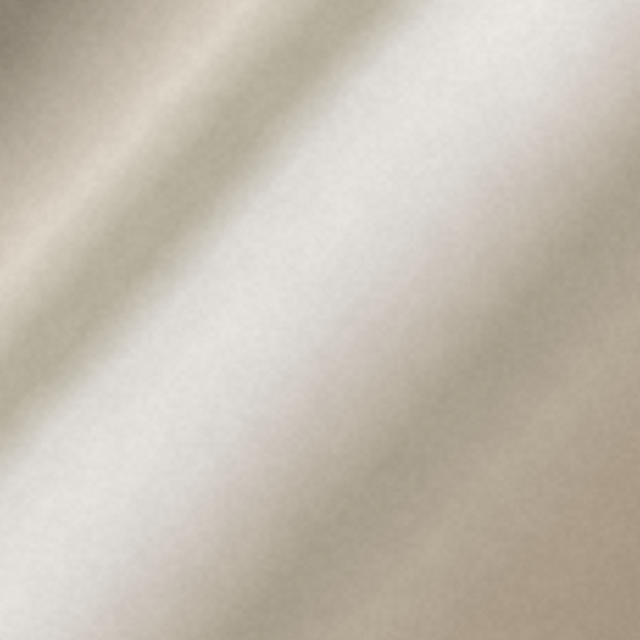
This texture is drawn by a WebGL 1 fragment shader. Its source:

```glsl
precision highp float;
// Soft diagonal folds of champagne satin with a broad pale sheen and fine grain.
uniform vec2 u_resolution;

const float FOLD_SLOPE = 1.12;
const float WARP_AMOUNT = 0.022;
const float RIPPLE_AMOUNT = 0.014;
const float GRAIN_AMOUNT = 0.034;
const float MOTTLE_AMOUNT = 0.022;

const vec3 WARM_SHADE = vec3(0.645, 0.588, 0.510);
const vec3 TAUPE = vec3(0.675, 0.622, 0.548);
const vec3 LOW_STREAK = vec3(0.708, 0.662, 0.594);
const vec3 OLIVE_SHADE = vec3(0.665, 0.627, 0.558);
const vec3 SAND = vec3(0.740, 0.702, 0.648);
const vec3 ROSE_GREY = vec3(0.795, 0.765, 0.730);
const vec3 SILVER = vec3(0.848, 0.830, 0.808);
const vec3 SHEEN = vec3(0.888, 0.874, 0.856);
const vec3 PEARL = vec3(0.862, 0.848, 0.830);
const vec3 SAGE = vec3(0.715, 0.685, 0.615);
const vec3 CREAM = vec3(0.855, 0.825, 0.775);
const vec3 FAWN = vec3(0.745, 0.705, 0.645);
const vec3 CORNER_SHADE = vec3(0.555, 0.522, 0.460);

float hash(vec2 p) {
  vec3 q = fract(vec3(p.xyx) * 0.1031);
  q += dot(q, q.yzx + 33.33);
  return fract((q.x + q.y) * q.z);
}

float valueNoise(vec2 p) {
  vec2 cell = floor(p);
  vec2 f = fract(p);
  f = f * f * (3.0 - 2.0 * f);
  float low = mix(hash(cell), hash(cell + vec2(1.0, 0.0)), f.x);
  float high = mix(hash(cell + vec2(0.0, 1.0)), hash(cell + 1.0), f.x);
  return mix(low, high, f.y);
}

float fractalNoise(vec2 p) {
  float sum = 0.0;
  float weight = 0.5;
  for (int i = 0; i < 4; i++) {
    sum += weight * valueNoise(p);
    p = mat2(1.6, 1.2, -1.2, 1.6) * p + 17.3;
    weight *= 0.5;
  }
  return sum / 0.9375;
}

// Blends towards the next tone as the fold coordinate passes a range.
vec3 blendTone(vec3 tone, vec3 next, float start, float end, float fold) {
  return mix(tone, next, clamp((fold - start) / (end - start), 0.0, 1.0));
}

// Tones across the folds, from the lower right to the upper left.
vec3 satinTone(float fold) {
  vec3 tone = WARM_SHADE;
  tone = blendTone(tone, TAUPE, -1.05, -0.78, fold);
  tone = blendTone(tone, LOW_STREAK, -0.78, -0.62, fold);
  tone = blendTone(tone, OLIVE_SHADE, -0.60, -0.47, fold);
  tone = blendTone(tone, SAND, -0.40, -0.29, fold);
  tone = blendTone(tone, ROSE_GREY, -0.29, -0.19, fold);
  tone = blendTone(tone, SILVER, -0.19, -0.08, fold);
  tone = blendTone(tone, SHEEN, -0.08, 0.05, fold);
  tone = blendTone(tone, PEARL, 0.12, 0.22, fold);
  tone = blendTone(tone, SAGE, 0.22, 0.34, fold);
  tone = blendTone(tone, CREAM, 0.42, 0.555, fold);
  tone = blendTone(tone, FAWN, 0.57, 0.71, fold);
  tone = blendTone(tone, CORNER_SHADE, 0.72, 0.94, fold);
  return tone;
}

void main() {
  vec2 uv = gl_FragCoord.xy / u_resolution;

  // Gently uneven fold edges
  float fold = uv.y - FOLD_SLOPE * uv.x;
  fold += WARP_AMOUNT * (valueNoise(uv * 5.0 + 3.7) - 0.5);
  fold += RIPPLE_AMOUNT * (fractalNoise(uv * 26.0) - 0.5);
  vec3 color = satinTone(fold);

  // Sheen gathered at the upper right and fading by the lower left
  vec2 glow = (uv - vec2(0.84, 0.99)) / vec2(0.17, 0.22);
  color += 0.022 * exp(-dot(glow, glow));

  // Cloth mottling and fine grain
  float mottle = fractalNoise(uv * 22.0 + 41.0) - 0.5;
  float grain = 0.65 * valueNoise(uv * 115.0) + 0.35 * valueNoise(uv * 210.0 + 9.0) - 0.5;
  color += MOTTLE_AMOUNT * mottle + GRAIN_AMOUNT * grain;

  gl_FragColor = vec4(clamp(color, 0.0, 1.0), 1.0);
}
```
